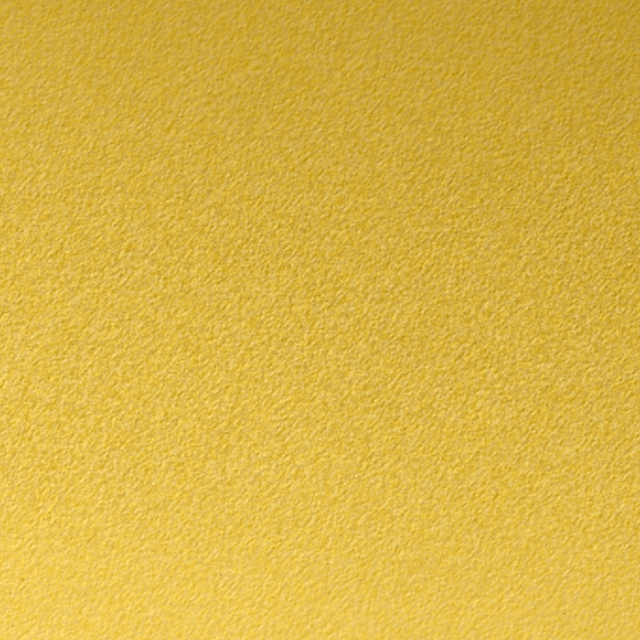
A three.js fragment shader for this texture:

```glsl
// Golden woven cloth seen at a shallow angle: a soft diagonal light falloff
// covered by short slanted fibres, made of embossed, stretched value noise in
// rotated coordinates. The grain is crispest in the middle and softens outwards.

varying vec2 vUv;

const vec3 SHADE_GOLD = vec3(0.752, 0.608, 0.180);
const vec3 LIGHT_GOLD = vec3(0.954, 0.812, 0.360);
const vec3 FIBRE_TINT = vec3(0.80, 0.88, 1.00);   // brightness of the threads
const vec3 SHEEN_TINT = vec3(-0.06, 0.10, 1.00);  // shift from orange to pale
const vec3 SPECK_GOLD = vec3(0.62, 0.43, 0.08);
const float FIBRE_ANGLE = 0.84;                   // radians above horizontal

float hash(vec2 cell) {
  vec3 p = fract(vec3(cell.xyx) * 0.1031);
  p += dot(p, p.yzx + 33.33);
  return fract((p.x + p.y) * p.z);
}

// Smooth value noise, centred on zero
float noise(vec2 p) {
  vec2 cell = floor(p);
  vec2 f = fract(p);
  f = f * f * (3.0 - 2.0 * f);
  float low = mix(hash(cell), hash(cell + vec2(1.0, 0.0)), f.x);
  float high = mix(hash(cell + vec2(0.0, 1.0)), hash(cell + 1.0), f.x);
  return mix(low, high, f.y) - 0.5;
}

// Lit side minus shaded side of each strand, which removes coarse clumps
float emboss(vec2 p) {
  return noise(p) - 0.6 * noise(p + vec2(0.0, 1.0));
}

vec2 rotate(vec2 p, float angle) {
  float c = cos(angle);
  float s = sin(angle);
  return vec2(c * p.x + s * p.y, c * p.y - s * p.x);
}

// Broad uneven shading from folds and wear
float mottling(vec2 uv) {
  return 0.6 * noise(uv * vec2(5.0, 7.0) + 3.0) + 0.4 * noise(uv * 17.0 + 40.0);
}

// Slanted threads: main strands, finer stray strands and a crisp speckle
float fibres(vec2 uv, float focus) {
  vec2 along = rotate(uv, FIBRE_ANGLE) + 7.0;
  vec2 skewed = rotate(uv, FIBRE_ANGLE - 0.2) + 19.0;
  float strands = emboss(along * vec2(140.0, 255.0));
  float strays = emboss(skewed * vec2(190.0, 300.0));
  float speckle = noise(uv * 340.0 + 11.0);
  return 0.8 * strands + 0.55 * strays + mix(0.45, 0.8, focus) * speckle;
}

// Colour drift between pale and orange threads
float sheen(vec2 uv) {
  vec2 along = rotate(uv, FIBRE_ANGLE) + 53.0;
  return noise(along * vec2(140.0, 210.0)) + 0.15 * noise(uv * 60.0 + 29.0);
}

// Rare small dark pits, at most one per grid cell
float specks(vec2 uv, float density) {
  vec2 p = uv * density;
  vec2 cell = floor(p);
  vec2 centre = 0.2 + 0.6 * vec2(hash(cell + 5.0), hash(cell + 71.0));
  float present = step(0.94, hash(cell + 133.0));
  return present * (1.0 - smoothstep(0.02, 0.11, length(fract(p) - centre)));
}

void main() {
  // Light falls from the lower left towards the upper right
  vec2 fromCentre = vUv - 0.5;
  float light = 0.5 - 0.70 * fromCentre.y - 0.26 * fromCentre.x;
  light += 0.08 * mottling(vUv);
  vec3 cloth = mix(SHADE_GOLD, LIGHT_GOLD, clamp(light, 0.0, 1.0));

  // Depth of field lowers the grain contrast near the top and bottom
  float focus = 1.0 - smoothstep(0.12, 0.55, abs(fromCentre.y + 0.03));
  float contrast = mix(0.10, 0.15, focus);
  cloth += FIBRE_TINT * contrast * fibres(vUv, focus);
  cloth += SHEEN_TINT * 0.14 * sheen(vUv);

  cloth = mix(cloth, SPECK_GOLD, 0.4 * specks(vUv, 36.0));
  gl_FragColor = vec4(cloth, 1.0);
}
```
